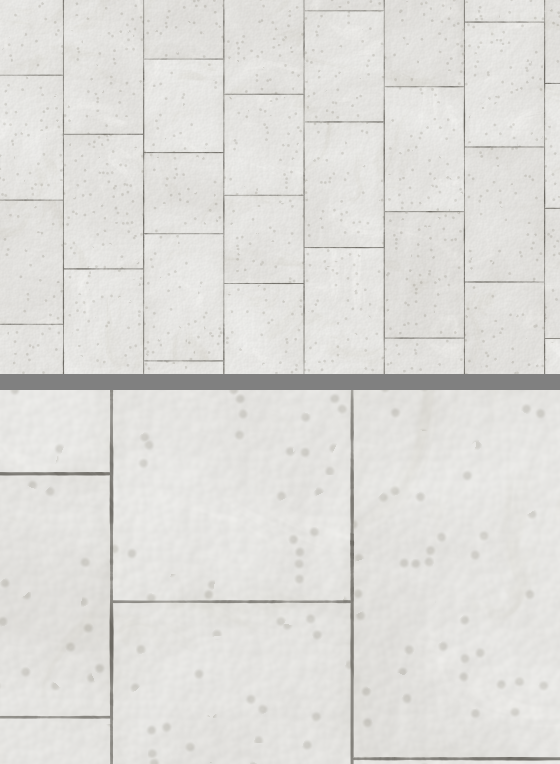
Top, the full canvas; bottom, a detail of the centre.
Reproduce this texture procedurally as a WebGL 1 fragment shader.

```glsl
precision highp float;
// Pale stone paving: eight running columns of slabs with staggered thin joints.
// Cellular noise gives the pitted grain, layered sines give clouds and stains,
// and each slab gets its own tone and noise offset.

uniform vec2 u_resolution;

float hash(vec2 p) {
  return fract(sin(dot(p, vec2(127.1, 311.7))) * 4375.85);
}

// Nearest feature point: x is its distance, y its random value
vec2 cells(vec2 p) {
  vec2 base = floor(p);
  vec2 nearest = vec2(8.0, 0.0);
  for (int j = -1; j <= 1; j++) {
    for (int i = -1; i <= 1; i++) {
      vec2 cell = base + vec2(float(i), float(j));
      vec2 point = cell + vec2(hash(cell), hash(cell + 37.3));
      float d = distance(p, point);
      if (d < nearest.x) nearest = vec2(d, hash(cell + 71.9));
    }
  }
  return nearest;
}

// Warped sine octaves, roughly -1 to 1
float clouds(vec2 p) {
  float sum = 0.0;
  float amp = 0.5;
  for (int i = 0; i < 6; i++) {
    p = mat2(0.8, 0.6, -0.6, 0.8) * p * 1.75 + 2.3;
    p += 0.8 * sin(p.yx * 0.9 + 1.7);
    sum += amp * sin(p.x + 1.2 * sin(p.y));
    amp *= 0.72;
  }
  return sum;
}

// Fine bumps lit from the upper left
float relief(vec2 p) {
  return cells(p).x - cells(p + vec2(0.35, 0.3)).x;
}

// First joint from the top, then the heights of the next two slabs
vec3 courses(float column) {
  if (column < 0.5) return vec3(0.201, 0.334, 0.332);
  if (column < 1.5) return vec3(-0.012, 0.371, 0.360);
  if (column < 2.5) return vec3(0.158, 0.250, 0.217);
  if (column < 3.5) return vec3(0.252, 0.270, 0.236);
  if (column < 4.5) return vec3(0.029, 0.297, 0.336);
  if (column < 5.5) return vec3(0.232, 0.334, 0.338);
  if (column < 6.5) return vec3(0.059, 0.334, 0.361);
  return vec3(0.223, 0.334, 0.348);
}

float line(float d, float halfWidth, float pixel) {
  return clamp((halfWidth - d) / pixel + 0.5, 0.0, 1.0);
}

void main() {
  vec2 uv = gl_FragCoord.xy / u_resolution;
  vec2 p = vec2(uv.x * 1.5, 1.0 - uv.y);
  float pixel = 1.0 / u_resolution.y;

  // Column, row and distance to the joints
  float u = (p.x - 0.170) / 0.2148;
  float column = floor(u) + 1.0;
  float sideGap = min(fract(u), 1.0 - fract(u)) * 0.2148;
  vec3 course = courses(column);
  float joint = course.x;
  float row = 0.0;
  float endGap = 1.0;
  for (int i = 0; i < 4; i++) {
    endGap = min(endGap, abs(p.y - joint));
    row += step(joint, p.y);
    joint += i == 0 ? course.y : (i == 1 ? course.z : 0.34);
  }

  // Slab tone and soft mottling
  vec2 slab = vec2(column, row);
  float slabTone = hash(slab + 3.1);
  vec2 q = p + 5.0 * vec2(hash(slab), hash(slab + 19.7));
  float mottle = clouds(q * 7.0);
  float tone = 0.45 + 0.55 * (slabTone - 0.5) + 0.28 * mottle;
  vec3 color = mix(vec3(0.868, 0.862, 0.848), vec3(0.918, 0.917, 0.908), clamp(tone, 0.0, 1.0));

  // White blotches and warm stains
  float blotch = clouds(q * 9.0 + 11.0);
  color += 0.022 * smoothstep(0.5, 1.3, blotch);
  color -= vec3(0.022, 0.024, 0.032) * smoothstep(0.4, 1.4, -blotch);

  // Grain and scattered pits
  color += 0.022 * relief(q * 120.0) + 0.016 * relief(q * 55.0);
  vec2 pit = cells(q * 75.0);
  float pitMask = step(0.86 + 0.06 * mottle, pit.y) * (1.0 - smoothstep(0.12, 0.42, pit.x));
  color -= vec3(0.085, 0.088, 0.098) * pitMask;

  // Grime gathering along the slab edges
  float edge = min(sideGap, endGap);
  float grime = exp(-edge * 90.0) * (0.5 + 0.5 * clouds(p * 22.0));
  color -= vec3(0.030, 0.031, 0.038) * clamp(grime, 0.0, 1.0);

  // Joints of uneven depth
  float wear = clouds(p * 16.0 + 4.0);
  float side = line(sideGap, 0.0014 + 0.0003 * wear, pixel);
  float end = line(endGap, 0.0013 + 0.0003 * wear, pixel);
  float depth = clamp(0.76 + 0.2 * wear + 0.12 * (p.y - 0.5), 0.4, 1.0);
  color = mix(color, vec3(0.42, 0.41, 0.385), max(side, end) * depth);

  gl_FragColor = vec4(color, 1.0);
}
```
